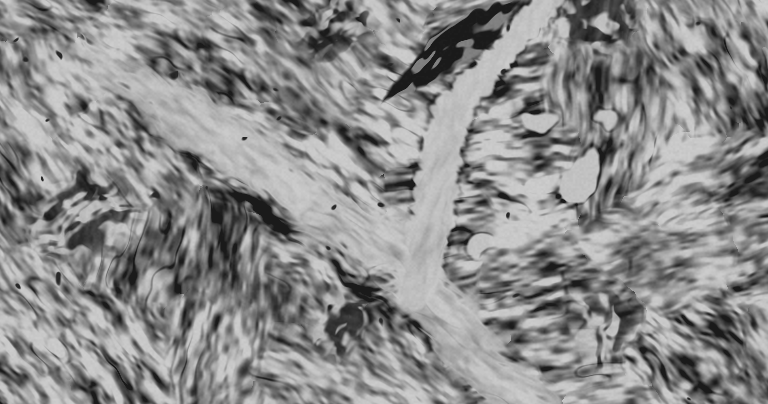
Write a Shadertoy shader that draws this texture.

```glsl
// Etched metal under a microscope: packets of dark needles on pale grey, crossed
// by smooth light bands and one dark lens. Warped Voronoi packets each steer a
// stretched value noise; bands, patches and pale islands are layered over them.

float hash(vec2 p) {
    return fract(sin(dot(p, vec2(127.1, 311.7))) * 43758.5453);
}

float noise(vec2 p) {
    vec2 i = floor(p), f = fract(p);
    f = f * f * (3.0 - 2.0 * f);
    return mix(mix(hash(i), hash(i + vec2(1, 0)), f.x),
               mix(hash(i + vec2(0, 1)), hash(i + vec2(1, 1)), f.x), f.y);
}

vec2 alongAcross(vec2 p, float angle) {
    vec2 d = vec2(cos(angle), sin(angle));
    return vec2(dot(p, d), dot(p, vec2(-d.y, d.x)));
}

// Signed streak pattern running along the given angle, centred near zero
float fibres(vec2 p, float angle) {
    vec2 q = alongAcross(p, angle);
    q.y += 0.03 * noise(q * 8.0) + 0.008 * noise(q * 30.0);
    float s = 0.42 * noise(q * vec2(8, 25)) + 0.48 * noise(q * vec2(18, 56) + 9.0)
            + 0.42 * noise(q * vec2(42, 110) + 31.0) - 0.66;
    float crack = 1.0 - smoothstep(0.0, 0.13, abs(noise(q * vec2(13, 34) + 57.0) - 0.5));
    return s - 0.2 * crack * smoothstep(0.4, 0.75, noise(q * vec2(6, 12) + 70.0)) + 0.03;
}

// Prevailing needle direction around a packet seed
float packetAngle(vec2 s) {
    float angle;
    if (s.x > 1.05) {
        if (s.y < 0.52) angle = s.x > 1.6 && s.y < 0.28 ? -0.9 : 0.2;
        else angle = s.x > 1.7 ? -1.05 : s.x > 1.42 ? 1.35 : 0.15;
    } else if (s.y > 0.93 - 0.61 * s.x) angle = -0.56;
    else angle = s.x < 0.33 ? -0.85 : s.x < 0.7 ? 1.4 : -0.65;
    return angle + 0.4 * (hash(s * 17.0) - 0.5);
}

float segment(vec2 p, vec2 a, vec2 b) {
    vec2 ab = b - a;
    return length(p - a - ab * clamp(dot(p - a, ab) / dot(ab, ab), 0.0, 1.0));
}

// Tone of one packet: its own contrast and brightness
float packetTone(vec2 p, vec2 seed) {
    float contrast = mix(0.95, 1.45, hash(seed * 23.0));
    return 0.54 + 0.12 * (hash(seed * 31.0) - 0.5) + contrast * fibres(p, packetAngle(seed));
}

void mainImage(out vec4 fragColor, in vec2 fragCoord) {
    vec2 p = fragCoord / iResolution.y;
    vec2 w = p + 0.06 * (vec2(noise(p * 9.0), noise(p * 9.0 + 40.0)) - 0.5)
               + 0.022 * (vec2(noise(p * 34.0), noise(p * 34.0 + 80.0)) - 0.5);

    // Two nearest packets, blended across their border
    vec2 cell = floor(w / 0.23), nearSeed = vec2(0), nextSeed = vec2(0);
    float nearD = 9.0, nextD = 9.0;
    for (int j = -1; j <= 1; j++)
    for (int i = -1; i <= 1; i++) {
        vec2 c = cell + vec2(i, j);
        vec2 seed = (c + 0.1 + 0.8 * vec2(hash(c), hash(c + 50.0))) * 0.23;
        float d = length(w - seed);
        if (d < nearD) { nextD = nearD; nextSeed = nearSeed; nearD = d; nearSeed = seed; }
        else if (d < nextD) { nextD = d; nextSeed = seed; }
    }
    float border = 0.5 - 0.5 * smoothstep(0.0, 0.03, nextD - nearD);
    float tone = mix(packetTone(p, nearSeed), packetTone(p, nextSeed), border);
    tone += 0.32 * (noise(p * 6.0 + 20.0) - 0.5);

    // Patches of tangled dark blobs
    vec3 patches[5] = vec3[5](vec3(0.2, 0.46, 0.15), vec3(0.82, 0.95, 0.1),
        vec3(1.47, 0.95, 0.11), vec3(1.47, 0.17, 0.1), vec3(0.82, 0.2, 0.1));
    float tangle = 0.5 * noise(w * 34.0) + 0.35 * noise(w * 70.0 + 5.0);
    float tangleTone = 0.1 + 0.68 * smoothstep(0.3, 0.58, tangle);
    for (int i = 0; i < 5; i++) {
        float d = length(w - patches[i].xy) / patches[i].z;
        tone = mix(tone, tangleTone, 0.8 * (1.0 - smoothstep(0.5, 1.1, d)));
    }

    // Dark needles along the lower flank of the main band
    float flank = segment(w, vec2(0.38, 0.68), vec2(1.12, 0.11));
    float streak = fibres(p + 3.0, -0.62);
    tone -= exp(-flank * flank / 0.0012) * (0.17 - 0.8 * streak);
    tone -= 0.3 * (1.0 - smoothstep(0.002, 0.009, flank)) * smoothstep(0.35, 0.6, noise(p * 16.0));

    // Light bands with frayed edges: one falling, one rising in two legs
    float fray = 0.08 * streak;
    float falling = min(segment(w, vec2(0.22, 0.86), vec2(1.0, 0.37)) - mix(0.035, 0.072, smoothstep(0.2, 0.6, p.x)),
                        segment(w, vec2(1.0, 0.32), vec2(1.34, -0.02)) - 0.065) + fray;
    vec2 r = mix(p, w, 0.5);
    float rising = min(segment(r, vec2(1.02, 0.28), vec2(1.13, 0.72)) - 0.047,
                       segment(r, vec2(1.13, 0.73), vec2(1.39, 1.03)) - 0.036) + 0.3 * fray;
    tone = mix(tone, 0.74 + 0.38 * streak, 1.0 - smoothstep(-0.02, 0.018, falling));
    tone -= 0.18 * (1.0 - smoothstep(0.0, 0.012, abs(rising - 0.006))) * smoothstep(0.0, 0.03, falling);
    tone = mix(tone, 0.77 + 0.2 * fibres(p, 1.2), 1.0 - smoothstep(-0.008, 0.006, rising));

    // Pale smooth islands
    vec3 islands[4] = vec3[4](vec3(1.42, 0.57, 0.055), vec3(1.33, 0.72, 0.036),
        vec3(1.49, 0.71, 0.023), vec3(1.18, 0.4, 0.032));
    for (int i = 0; i < 4; i++) {
        vec2 q = alongAcross(w - islands[i].xy, 0.7 - 0.25 * float(i));
        float d = length(q * vec2(0.85, 1.25)) - islands[i].z;
        tone -= 0.15 * (1.0 - smoothstep(0.0, 0.008, abs(d - 0.006)));
        tone = mix(tone, 0.79, 1.0 - smoothstep(-0.006, 0.004, d));
    }

    // Dark lens with a few light needles inside
    vec2 l = alongAcross(mix(p, w, 0.6) - vec2(1.12, 0.873), 0.634);
    float lens = abs(l.y) - 0.05 * (1.0 - l.x * l.x / 0.042);
    float glint = smoothstep(0.58, 0.75, noise(l * vec2(22, 75) + 12.0));
    tone = mix(tone, 0.1 + 0.4 * glint, 1.0 - smoothstep(-0.006, 0.005, lens));

    // Sparse etch pits
    vec2 g = floor(p / 0.11);
    vec2 pit = (g + 0.2 + 0.6 * vec2(hash(g + 7.0), hash(g + 13.0))) * 0.11;
    float pitD = length(w - pit - 0.002) - mix(0.003, 0.008, hash(g + 19.0));
    tone = mix(tone, 0.15, step(0.8, hash(g + 29.0)) * (1.0 - smoothstep(-0.002, 0.004, pitD)));

    // Soft highlight shoulder, film grain and black floor
    tone = 0.79 - 0.045 * log(1.0 + exp((0.79 - tone) / 0.045));
    tone += 0.035 * (noise(p * 190.0) - 0.5);
    fragColor = vec4(vec3(max(tone, 0.1)), 1.0);
}
```
